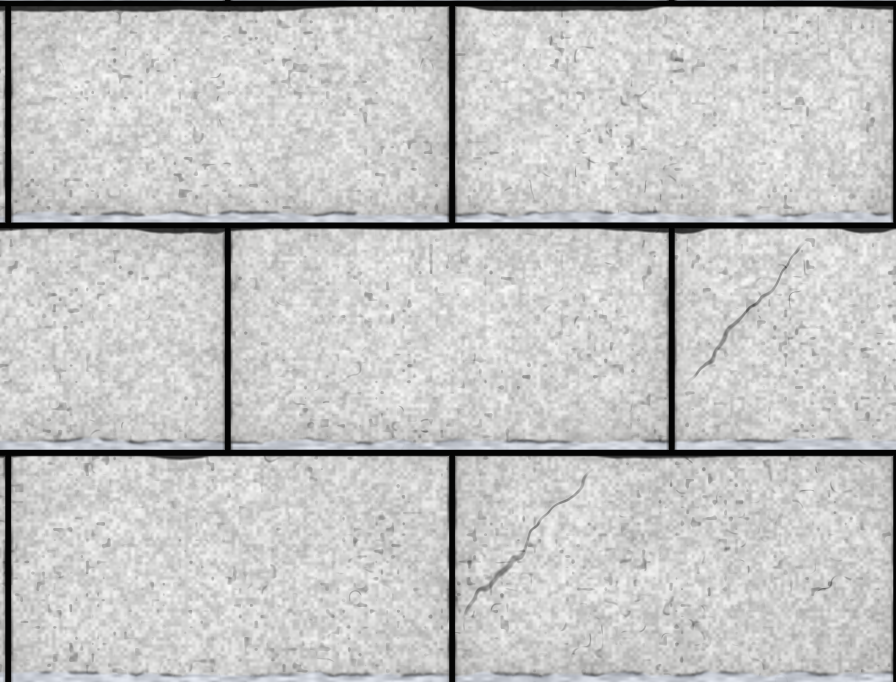
Give the GLSL for this texture, as a Shadertoy shader.

```glsl
#define BRICK_WIDTH 0.651
#define BRICK_HEIGHT 0.333
#define ROW_SHIFT 0.322
#define FIRST_JOINT vec2(0.012, 0.005)
#define JOINT_HALF 0.0043
#define GRAIN_SCALE 190.0
#define GRAIN_STRENGTH 0.17
#define LEDGE_HEIGHT 0.017
#define STONE_COLOR vec3(0.838, 0.838, 0.834)
#define LEDGE_COLOR vec3(0.80, 0.82, 0.86)
#define GRIME_COLOR vec3(0.50, 0.49, 0.48)
#define JOINT_COLOR vec3(0.015)

float hash(vec2 p) {
    vec3 q = fract(vec3(p.xyx) * 0.1031);
    q += dot(q, q.yzx + 33.33);
    return fract((q.x + q.y) * q.z);
}

float noise(vec2 p) {
    vec2 cell = floor(p), f = fract(p);
    f = f * f * (3.0 - 2.0 * f);
    return mix(mix(hash(cell), hash(cell + vec2(1, 0)), f.x),
               mix(hash(cell + vec2(0, 1)), hash(cell + vec2(1, 1)), f.x), f.y);
}

float fbm(vec2 p) {
    float sum = 0.0, amplitude = 0.5;
    for (int i = 0; i < 4; i++) {
        sum += amplitude * noise(p);
        p = p * 2.03 + 17.3;
        amplitude *= 0.5;
    }
    return sum / 0.9375;
}

// Mottled grain with dark pits and short curled scratches
vec3 stoneSurface(vec2 p, float tone) {
    float grain = noise(p * GRAIN_SCALE) - 0.5;
    grain += 0.6 * (noise(p * GRAIN_SCALE * 0.47 + 31.0) - 0.5);
    float blotch = fbm(p * 14.0) - 0.5;
    vec3 color = STONE_COLOR + GRAIN_STRENGTH * grain + 0.09 * blotch + 0.03 * (tone - 0.5);

    float pits = smoothstep(0.74, 0.95, noise(p * 125.0 + 7.0));
    float patches = smoothstep(0.40, 0.75, noise(p * 22.0 + 53.0));
    color -= 0.20 * pits * (0.3 + 0.7 * patches);

    float curl = 1.0 - smoothstep(0.0, 0.09, abs(noise(p * 48.0 + 11.0) - 0.5));
    float broken = smoothstep(0.55, 0.8, noise(p * 90.0 + 3.0));
    return color - 0.20 * curl * broken * smoothstep(0.5, 0.8, noise(p * 13.0 + 71.0));
}

// Diagonal hairline crack; local is measured from the lower left of the brick
float crack(vec2 local, vec2 p) {
    float path = 0.025 + 0.85 * (local.y - 0.10);
    path += 0.035 * (noise(p * 17.0) - 0.5) + 0.012 * (noise(p * 60.0) - 0.5);
    float line = 1.0 - smoothstep(0.0008, 0.0040, abs(local.x - path) * 0.76);
    float span = smoothstep(0.09, 0.12, local.y) * smoothstep(0.315, 0.29, local.y);
    return line * span * (0.5 + 0.5 * noise(p * 75.0));
}

void mainImage(out vec4 fragColor, in vec2 fragCoord) {
    float pixel = 1.0 / iResolution.y;
    vec2 p = vec2(fragCoord.x, iResolution.y - fragCoord.y) * pixel;

    // Running bond, with courses growing slightly taller downwards
    vec2 offset = p - FIRST_JOINT;
    float course = offset.y * (3.108 - 0.11 * offset.y);
    float row = floor(course);
    float along = (offset.x - ROW_SHIFT * mod(row, 2.0)) / BRICK_WIDTH;
    vec2 brick = vec2(floor(along), row);
    float left = fract(along) * BRICK_WIDTH;
    float top = fract(course) * BRICK_HEIGHT;
    float side = min(left, BRICK_WIDTH - left);
    float bottom = BRICK_HEIGHT - top;
    float tone = hash(brick + 19.0);
    float wear = mix(0.5, 1.0, hash(brick + 43.0));

    vec3 color = stoneSurface(p, tone);

    // Soft grime gathering towards the edges
    float ragged = 0.6 + 0.8 * fbm(p * 28.0);
    float grime = 0.34 * exp(-side / (0.024 * ragged));
    grime += 0.20 * exp(-top / (0.020 * ragged));
    grime += 0.28 * exp(-max(bottom - LEDGE_HEIGHT, 0.0) / (0.025 * ragged));
    color = mix(color, GRIME_COLOR + 0.3 * (color - STONE_COLOR), min(grime * wear, 0.7));

    // Chipped pale ledge below a broken dark seam
    float ledge = LEDGE_HEIGHT + 0.012 * (fbm(vec2(p.x * 24.0, row * 9.0)) - 0.5);
    vec3 ledgeColor = LEDGE_COLOR + 0.22 * (noise(p * vec2(70.0, 210.0)) - 0.5);
    color = mix(color, ledgeColor, 0.85 * smoothstep(0.003, -0.003, bottom - ledge));
    float seam = exp(-pow((bottom - ledge) / 0.003, 2.0));
    color -= 0.30 * seam * smoothstep(0.3, 0.8, noise(p * vec2(45.0, 80.0)));

    // Cracks run through the lower stones of the right column
    float cracked = step(0.5, brick.x) * step(0.5, row);
    color -= 0.34 * cracked * crack(vec2(left, bottom), p);

    // Soot stains beside the joints
    float sootReach = 0.007 * smoothstep(0.45, 0.85, noise(vec2(p.x * 11.0, row * 7.0 + 2.0)));
    float soot = smoothstep(0.003, -0.002, top - JOINT_HALF - sootReach * ragged);
    float sideSoot = smoothstep(0.005, 0.0, side - JOINT_HALF) * noise(p * 38.0 + 5.0);
    color *= 1.0 - max(0.75 * soot, 0.55 * sideSoot);

    // Black joints
    float jointDistance = min(side, min(top, bottom)) - JOINT_HALF;
    float joint = smoothstep(0.75 * pixel, -0.75 * pixel, jointDistance);
    color = mix(color, JOINT_COLOR, joint);

    fragColor = vec4(clamp(color, 0.0, 1.0), 1.0);
}
```
